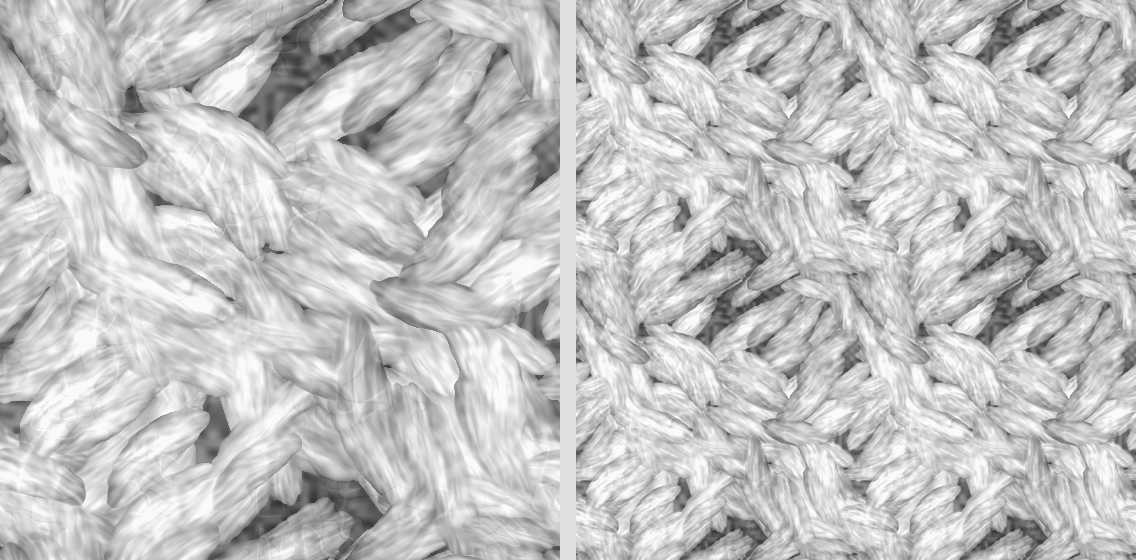
Left, the tile; right, the same tile 2 across and 2 down.
This texture is drawn by a WebGL 2 fragment shader. Its source:

```glsl
#version 300 es
precision highp float;
// Heap of chunky grey wool: overlapping spindle-shaped plies with fine fibres and stray fuzz.

uniform vec2 u_resolution;
out vec4 fragColor;

const float TAU = 6.2831853;
const float CELLS = 8.0;                   // scatter cells per side
const int PLIES_PER_CELL = 2;
const vec2 PLY_SIZE = vec2(0.135, 0.046);  // half length, half width
const float RISING_ANGLE = 0.75;           // plies between the diagonal bands
const float FLAT_ANGLE = -0.35;            // plies inside a band
const float STEEP_ANGLE = -1.05;
const float ANGLE_JITTER = 0.5;
const float STACK_SHARPNESS = 15.0;
const float GAP_TONE = 0.40;
const float RIM_TONE = 0.49;
const float CREST_TONE = 0.90;
const float STRAND_CONTRAST = 0.22;
const float FIBRE_CONTRAST = 0.20;
const float FUZZ_CONTRAST = 0.07;
const float BROAD_CONTRAST = 0.22;

float hash(vec2 p) {
    vec3 q = fract(p.xyx * vec3(0.1031, 0.1030, 0.0973));
    q += dot(q, q.yzx + 33.33);
    return fract((q.x + q.y) * q.z);
}

// Value noise that wraps after a whole number of lattice steps.
float noise(vec2 p, float period) {
    vec2 i = floor(p);
    vec2 f = p - i;
    f = f * f * (3.0 - 2.0 * f);
    vec2 a = mod(i, period);
    vec2 b = mod(i + 1.0, period);
    return mix(mix(hash(a), hash(vec2(b.x, a.y)), f.x),
               mix(hash(vec2(a.x, b.y)), hash(b), f.x), f.y);
}

// Direction of a ply: alternating lay inside diagonal bands, rising lay outside.
float plyAngle(vec2 centre, float pick, float jitter) {
    float band = 0.5 + 0.5 * cos(TAU * (centre.x + centre.y) + 0.8 * sin(TAU * centre.x));
    float bandAngle = pick < 0.55 ? FLAT_ANGLE : STEEP_ANGLE;
    float angle = band > 0.42 ? bandAngle : RISING_ANGLE;
    return angle + (jitter - 0.5) * ANGLE_JITTER;
}

// Tone of the wool in ply coordinates: x runs along the fibres.
float woolTone(vec2 p, float dome, float seed) {
    vec2 offset = vec2(seed * 71.0, seed * 37.0) + 200.0;
    float wave = noise(p * vec2(22.0, 40.0) + offset, 1000.0) - 0.5;
    vec2 q = vec2(p.x, p.y + 0.16 * p.x + 0.012 * wave);
    float strand = noise(q * vec2(9.0, 48.0) + offset, 1000.0) - 0.5;
    float fibre = noise(q * vec2(26.0, 125.0) + offset.yx, 1000.0) - 0.5;
    float fine = noise(q * vec2(48.0, 220.0) + offset, 1000.0) - 0.5;
    return mix(RIM_TONE, CREST_TONE, dome) + 0.10 * (seed - 0.5)
         + STRAND_CONTRAST * strand + FIBRE_CONTRAST * (fibre + 0.6 * fine);
}

// Thin curling hairs along the mid level of a warped noise.
float hairs(vec2 uv, vec2 warp, float repeats) {
    float level = noise(uv * repeats + warp, repeats);
    return 1.0 - smoothstep(0.0, 0.09, abs(level - 0.5));
}

void main() {
    vec2 uv = gl_FragCoord.xy / u_resolution;
    vec2 warp = 3.0 * vec2(noise(uv * 9.0, 9.0), noise(uv * 9.0 + 4.5, 9.0));
    float fuzz = noise(uv * 64.0 + warp, 64.0) - 0.5;
    vec2 home = floor(uv * CELLS);

    // Gaps between the plies
    float weightSum = 1.0;
    float toneSum = GAP_TONE + 0.22 * fuzz;

    // Plies, blended by stacking height
    for (int y = -2; y <= 2; y++)
    for (int x = -2; x <= 2; x++)
    for (int k = 0; k < PLIES_PER_CELL; k++) {
        vec2 cell = home + vec2(x, y);
        vec2 id = mod(cell, CELLS) + float(k) * vec2(19.0, 43.0) + 5.0;
        vec2 jitter = vec2(hash(id), hash(id + 101.0));
        float seed = hash(id + 203.0);
        float rank = hash(id + 307.0);
        vec2 centre = (cell + jitter) / CELLS;
        float angle = plyAngle(centre, hash(id + 401.0), hash(id + 503.0));
        float c = cos(angle);
        float s = sin(angle);
        vec2 d = uv - centre;
        vec2 p = vec2(c * d.x + s * d.y, c * d.y - s * d.x);
        p.y += (seed - 0.5) * 3.0 * p.x * p.x;
        vec2 e = p / (PLY_SIZE * mix(0.75, 1.25, hash(id + 601.0)));
        float inside = 1.0 - dot(e, e) + 0.22 * fuzz;
        if (inside <= 0.0) continue;
        float dome = sqrt(min(inside, 1.0));
        float cover = smoothstep(0.05, 0.4, dome);
        float weight = cover * exp(STACK_SHARPNESS * (0.3 + 0.75 * rank + 0.6 * dome));
        toneSum += weight * woolTone(p, dome, seed);
        weightSum += weight;
    }
    float tone = toneSum / weightSum;

    // Broad light and shade, then loose fuzz on top
    float broad = 0.65 * noise(uv * 3.0, 3.0) + 0.35 * noise(uv * 7.0 + 0.5, 7.0);
    tone += BROAD_CONTRAST * (broad - 0.5);
    float patches = smoothstep(0.3, 0.7, noise(uv * 11.0, 11.0));
    tone += FUZZ_CONTRAST * patches * (hairs(uv, warp, 27.0) - 0.8 * hairs(uv, warp.yx, 35.0));
    tone += 0.06 * fuzz;

    fragColor = vec4(vec3(clamp(tone, 0.0, 0.98)), 1.0);
}
```
